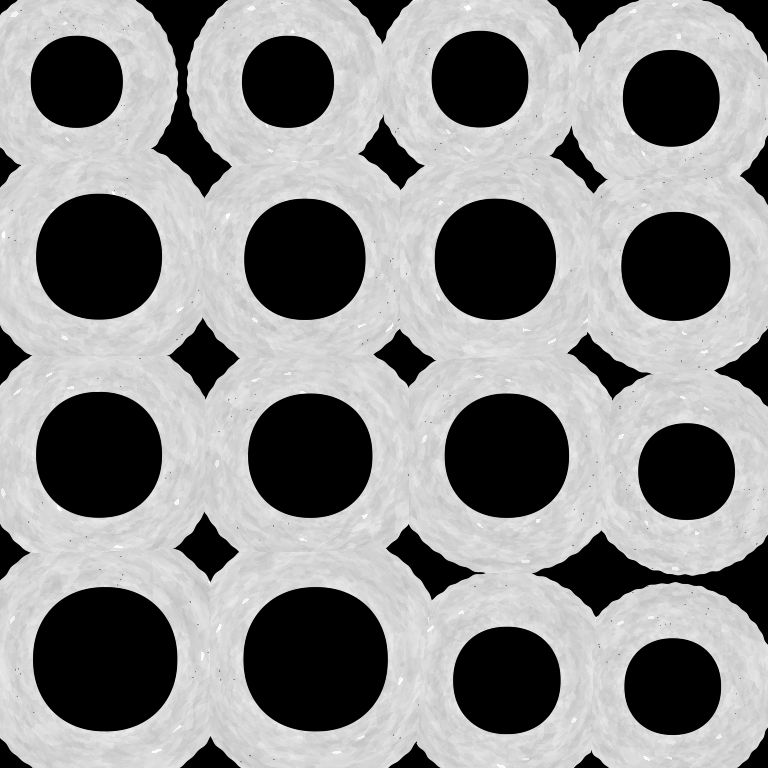
A WebGL 1 fragment shader for this pattern:

```glsl
precision highp float;
// Four rows of four pale grey rings, touching and overlapping on black.
// Each pixel takes the ring whose rim it lies deepest inside; the brushed
// wear is cellular noise laid out in that ring's polar coordinates.

uniform vec2 u_resolution;

const float TAU = 6.2831853;

vec2 hash2(vec2 p) {
    vec2 s = vec2(dot(p, vec2(127.1, 311.7)), dot(p, vec2(269.5, 183.3)));
    return fract(sin(s) * 4375.85);
}

// Cellular noise, periodic in x: distance to the nearest seed, and its random tone
vec2 cells(vec2 p, float period, float seed) {
    vec2 base = floor(p);
    vec2 nearest = vec2(9.0, 0.0);
    for (int j = -1; j <= 1; j++) {
        for (int i = -1; i <= 1; i++) {
            vec2 cell = base + vec2(float(i), float(j));
            vec2 id = vec2(mod(cell.x, period), cell.y) + seed;
            float dist = length(cell + hash2(id) - p);
            if (dist < nearest.x) nearest = vec2(dist, hash2(id + 41.3).x);
        }
    }
    return nearest;
}

float roundedLength(vec2 v, float power) {
    v = pow(abs(v), vec2(power));
    return pow(v.x + v.y, 1.0 / power);
}

// Grey of the brushed surface; t runs from 0 at the hole to 1 at the rim
float brushedGrey(float turn, float dist, float t, float seed) {
    // Short strokes along the ring, tilted a little, in three sizes
    float wide = cells(vec2(turn * 22.0, dist * 55.0 + sin(turn * TAU * 5.0) * 0.4), 22.0, seed).y;
    float mid = cells(vec2(turn * 46.0 + dist * 60.0, dist * 110.0), 46.0, seed + 13.0).y;
    vec2 fine = cells(vec2(turn * 90.0 - dist * 90.0, dist * 240.0), 90.0, seed + 29.0);

    float grey = 0.834 + 0.045 * (wide - 0.5) + 0.05 * (mid - 0.5) + 0.05 * (fine.y - 0.5);

    // Soft concentric bands, palest beside the hole
    grey += 0.012 * sin(t * 13.0 + 0.8 + 0.5 * sin(turn * TAU * 3.0 + seed));
    grey += 0.006 * sin(t * 37.0 + seed) + 0.012 * (1.0 - smoothstep(0.0, 0.35, t));

    // Rare pale flecks and tiny dark specks
    grey += 0.10 * step(0.993, fine.y);
    vec2 speck = cells(vec2(turn * 120.0, dist * 200.0), 120.0, seed + 57.0);
    float speckZone = step(0.72, cells(vec2(turn * 9.0, dist * 30.0), 9.0, seed + 71.0).y);
    grey -= 0.33 * step(0.95, speck.y) * speckZone * (1.0 - smoothstep(0.10, 0.24, speck.x));
    return grey;
}

void main() {
    vec2 p = gl_FragCoord.xy / u_resolution;
    float pixel = 1.0 / min(u_resolution.x, u_resolution.y);

    // One line per row, from the bottom row up
    mat4 holeRadius = mat4(
        0.094, 0.094, 0.070, 0.063,
        0.082, 0.081, 0.081, 0.063,
        0.082, 0.079, 0.079, 0.071,
        0.060, 0.060, 0.063, 0.063);
    mat4 centreX = mat4(
        0.137, 0.411, 0.660, 0.876,
        0.129, 0.404, 0.660, 0.894,
        0.129, 0.397, 0.645, 0.880,
        0.100, 0.375, 0.625, 0.874);
    vec4 rowBase = vec4(-0.029, 0.251, 0.509, 0.762);

    float rim = 9.0;
    float hole = 0.0;
    float outer = 0.0;
    float seed = 0.0;
    vec2 local = vec2(0.0);

    // Rings stand on their row's base line; the top right one hangs lower
    for (int row = 0; row < 4; row++) {
        for (int col = 0; col < 4; col++) {
            float radius = holeRadius[row][col];
            float reach = 1.15 * radius + 0.0625;
            float drop = (row == 3 && col == 3) ? 0.025 : 0.0;
            vec2 v = p - vec2(centreX[row][col], rowBase[row] + reach - drop);
            float edge = length(v) - reach;
            if (edge < rim) {
                rim = edge;
                hole = radius;
                outer = reach;
                local = v;
                seed = float(row * 4 + col) * 3.0;
            }
        }
    }

    float dist = length(local);
    float turn = atan(local.y, local.x) / TAU + 0.5;
    float t = (dist - hole) / (outer - hole);

    // Slightly squared hole and a finely ragged rim
    float inside = roundedLength(local, 2.15) - hole;
    rim += 0.0012 * sin(turn * TAU * 38.0 + seed) * sin(turn * TAU * 11.0);
    float cover = smoothstep(-0.6 * pixel, 0.6 * pixel, inside)
                * smoothstep(-0.6 * pixel, 0.6 * pixel, -rim);

    gl_FragColor = vec4(vec3(brushedGrey(turn, dist, t, seed) * cover), 1.0);
}
```
